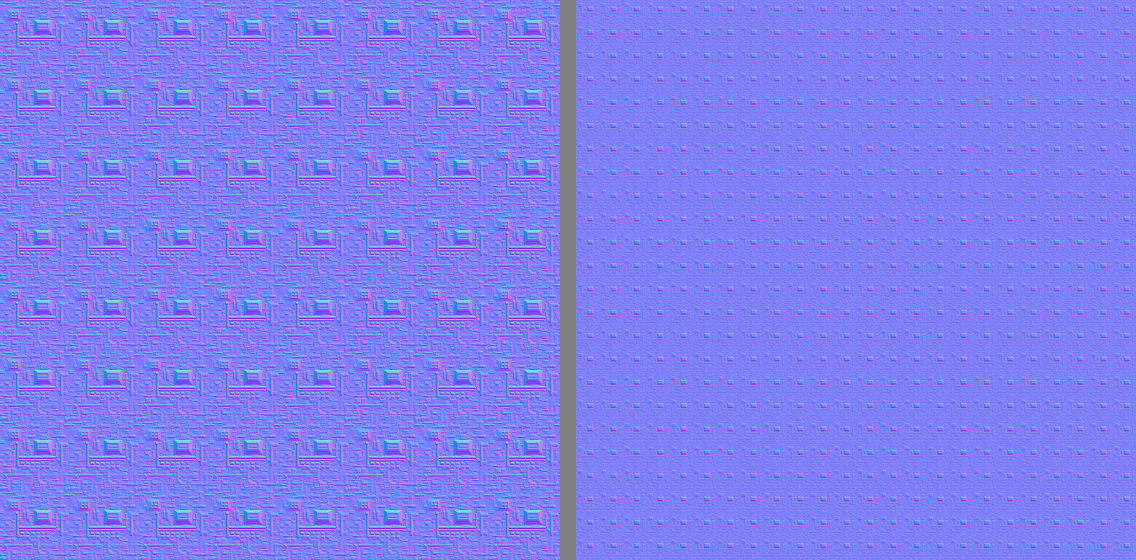
Left: one tile. Right: repeated 3 by 3.
This texture map is drawn by a three.js fragment shader. Its source:

```glsl
// Tiling normal map of a raised mechanical panel: 8 by 8 repeats of bars, blocks and a bevelled hatch.
varying vec2 vUv;

const float REPEATS = 8.0;      // panels across and down
const float UNITS = 96.0;       // design units per panel side
const float SAMPLE_STEP = 0.75; // reach of the slope filter, in units
const float EDGE = 0.8;         // bevel width of ordinary blocks
const float RELIEF = 0.8;       // overall steepness
const float BLOCK_RATE = 0.64;  // share of cells that hold a block
const float INSET = 0.42;       // largest gap on each side of a block, in cells
const vec2 TILT = vec2(0.03, -0.06); // lean of the tilted blocks
const vec2 HATCH = vec2(59.0, 58.5);
const vec2 WINDOW = vec2(20.0, 75.5);

float hash(vec2 id, float seed) {
  vec3 q = fract(vec3(id.xyx + seed * 7.31) * vec3(0.1031, 0.1030, 0.0973));
  q += dot(q, q.yzx + 33.33);
  return fract((q.x + q.y) * q.z);
}

// Bevelled box: 0 outside, rising to 1 across the bevel
float box(vec2 p, vec2 center, vec2 halfSize, float bevel) {
  vec2 inside = halfSize - abs(p - center);
  return clamp(min(inside.x, inside.y) / bevel, 0.0, 1.0);
}

// One layer of random blocks; cell sizes divide UNITS so that it wraps
float blocks(vec2 p, vec2 cell, float seed) {
  p = mod(p + seed * vec2(5.3, 3.7), UNITS);
  float row = floor(p.y / cell.y);
  p.x += cell.x * hash(vec2(row, 3.0), seed);
  vec2 id = mod(floor(p / cell), UNITS / cell);
  vec2 q = mod(p, cell);
  vec2 low = cell * INSET * vec2(hash(id, seed + 1.0), hash(id, seed + 2.0));
  vec2 high = cell * (1.0 - INSET * vec2(hash(id, seed + 3.0), hash(id, seed + 4.0)));
  vec2 center = 0.5 * (low + high);
  float present = step(hash(id, seed + 5.0), BLOCK_RATE);
  float tilted = step(0.6, hash(id, seed + 6.0));
  float top = mix(0.25, 1.0, hash(id, seed + 7.0));
  top += tilted * dot(q - center, TILT);
  return present * top * box(q, center, 0.5 * (high - low), EDGE);
}

// Wide and upright blocks overlap; small ones ride on top
float greebles(vec2 p) {
  float wide = max(blocks(p, vec2(16.0, 8.0), 1.0), blocks(p, vec2(24.0, 6.0), 23.0));
  float upright = max(blocks(p.yx, vec2(16.0, 8.0), 37.0), blocks(p.yx, vec2(24.0, 6.0), 43.0));
  float small = max(blocks(p, vec2(8.0, 4.0), 51.0), blocks(p, vec2(12.0, 6.0), 11.0));
  return 0.9 * max(wide, upright) + 0.35 * wide + 0.65 * small;
}

// Wide hatch with uneven slopes and a raised plate
float hatch(vec2 p) {
  vec2 d = p - HATCH;
  float ramp = min((13.0 - abs(d.x)) / 4.5, min((d.y + 10.5) / 6.0, (10.5 - d.y) / 3.0));
  ramp = clamp(ramp, 0.0, 1.0);
  float terraces = smoothstep(0.25, 0.75, fract(ramp * 2.0)) + floor(ramp * 2.0);
  float plate = box(d, vec2(0.0, 1.5), vec2(8.5, 5.5), EDGE);
  float recess = box(d, vec2(0.0, 1.5), vec2(7.0, 3.8), EDGE);
  float slat = box(d, vec2(0.0, 1.0), vec2(5.5, 1.4), EDGE);
  return 3.0 * ramp + 0.6 * terraces + 1.0 * plate - 0.8 * recess + 0.6 * slat;
}

// Sloped skirt carrying a frame of four panes
float paneWindow(vec2 p) {
  vec2 d = p - WINDOW;
  float skirt = box(d, vec2(-1.0, 0.0), vec2(11.0, 9.0), 5.0);
  float frame = box(d, vec2(0.0), vec2(5.5), EDGE);
  float panes = box(abs(d), vec2(2.4), vec2(1.9), EDGE);
  return 2.0 * skirt + 1.3 * frame - 1.3 * panes;
}

// Long rails, struts, knobs and the rows of small keys
float fittings(vec2 p) {
  float h = 2.2 * box(p, vec2(51.0, 44.5), vec2(26.0, 1.8), 1.2);
  h = max(h, 1.7 * box(p, vec2(50.0, 40.8), vec2(25.0, 1.2), EDGE));
  h = max(h, 2.1 * box(p, vec2(24.0, 48.0), vec2(1.8, 17.0), 1.2));
  h = max(h, 2.1 * box(p, vec2(84.0, 49.0), vec2(2.2, 16.0), 1.5));
  h = max(h, 1.5 * box(p, vec2(77.0, 54.0), vec2(1.3, 10.0), EDGE));
  h = max(h, 1.5 * box(p, vec2(52.0, 21.0), vec2(1.8, 10.0), EDGE));
  h = max(h, 1.5 * box(p, vec2(25.0, 20.0), vec2(20.0, 1.3), EDGE));
  h = max(h, 1.9 * box(p, vec2(38.0, 61.0), vec2(2.8, 7.0), 1.5));
  h = max(h, 1.7 * box(p, vec2(33.0, 62.0), vec2(1.5, 5.0), EDGE));
  h = max(h, 3.2 * box(p, vec2(23.0, 64.0), vec2(2.2), 1.2));
  h = max(h, 3.0 * box(p, vec2(8.0, 19.0), vec2(2.2), 1.2));
  // Keys: two rows with varied heights
  vec2 keyPitch = vec2(7.0, 5.0);
  vec2 k = p - vec2(27.0, 29.0);
  float keyArea = step(0.0, k.x) * step(k.x, 42.0) * step(0.0, k.y) * step(k.y, 10.0);
  float keyTop = mix(0.8, 2.2, hash(floor(k / keyPitch), 71.0));
  h = max(h, keyArea * keyTop * box(mod(k, keyPitch), 0.5 * keyPitch, vec2(2.7, 1.8), EDGE));
  // Square access cover with a raised rim
  vec2 cover = vec2(51.0, 8.0);
  float rim = box(p, cover, vec2(4.8), EDGE) - 0.5 * box(p, cover, vec2(3.4), EDGE);
  return max(h, 1.7 * rim);
}

float panelHeight(vec2 p) {
  p = mod(p, UNITS);
  float cleared = max(box(p, HATCH, vec2(13.5, 11.0), EDGE), box(p, WINDOW, vec2(10.0, 8.5), EDGE));
  float h = max(greebles(p) * (1.0 - cleared), fittings(p));
  return max(h, max(hatch(p), paneWindow(p)));
}

vec3 slopeNormal(vec2 slope) {
  return normalize(vec3(-slope * RELIEF, 1.0));
}

void main() {
  vec2 p = fract(vUv * REPEATS) * UNITS;
  vec2 e = vec2(SAMPLE_STEP, 0.0);
  // Averaging the normals on both sides softens every bevel
  float here = panelHeight(p);
  vec2 ahead = vec2(panelHeight(p + e.xy), panelHeight(p + e.yx)) - here;
  vec2 behind = here - vec2(panelHeight(p - e.xy), panelHeight(p - e.yx));
  vec3 normal = 0.5 * (slopeNormal(ahead / SAMPLE_STEP) + slopeNormal(behind / SAMPLE_STEP));
  gl_FragColor = vec4(normal * 0.5 + 0.5, 1.0);
}
```
